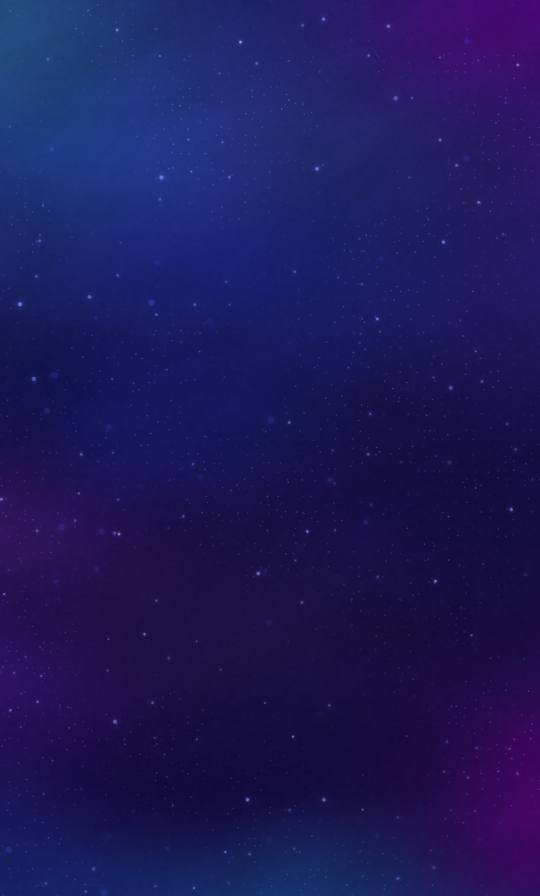
Write a Shadertoy shader that draws this background.

```glsl
// Deep indigo night sky with blue and violet nebula glows and scattered stars.

// Sine-free hash: three random values per cell
vec3 hash3(vec2 cell) {
    vec3 h = fract(cell.xyx * vec3(0.1031, 0.1030, 0.0973));
    h += dot(h, h.yxz + 33.33);
    return fract((h.xxy + h.yzz) * h.zyx);
}

float valueNoise(vec2 p) {
    vec2 cell = floor(p), f = fract(p);
    f = f * f * (3.0 - 2.0 * f);
    float low = mix(hash3(cell).x, hash3(cell + vec2(1, 0)).x, f.x);
    float high = mix(hash3(cell + vec2(0, 1)).x, hash3(cell + vec2(1, 1)).x, f.x);
    return mix(low, high, f.y);
}

float fbm(vec2 p) {
    float sum = 0.0, weight = 0.5;
    for (int i = 0; i < 5; i++) {
        sum += weight * valueNoise(p);
        p = mat2(1.6, 1.2, -1.2, 1.6) * p + 7.3;
        weight *= 0.5;
    }
    return sum;
}

// Soft elliptical falloff around a centre
float glow(vec2 uv, vec2 centre, vec2 size) {
    vec2 d = (uv - centre) / size;
    return exp(-dot(d, d));
}

// One star per occupied cell, kept away from the cell border
vec3 starLayer(vec2 p, float cells, float density, float radius, float strength) {
    vec2 g = p * cells, cell = floor(g);
    vec3 rnd = hash3(cell + cells * 3.0);
    vec3 look = hash3(cell + cells * 5.0 + 41.0);
    float dist = length(fract(g) - 0.25 - 0.5 * rnd.xy) / cells;
    float r = radius * mix(0.6, 1.2, look.x), edge = 0.8 / iResolution.y;
    float disc = 1.0 - smoothstep(max(r - edge, 0.0), r + edge, dist);
    float halo = 0.2 * exp(-dist * dist / (5.0 * r * r));
    vec3 tint = mix(vec3(0.35, 0.45, 0.80), vec3(0.68, 0.72, 0.88), look.y);
    return tint * (disc + halo) * step(rnd.z, density) * strength * mix(0.25, 1.0, look.z);
}

void mainImage(out vec4 fragColor, in vec2 fragCoord) {
    vec2 uv = fragCoord / iResolution.xy;
    vec2 p = fragCoord / iResolution.y;

    // Slanted clouds bend the glows slightly
    vec2 slanted = mat2(0.94, -0.34, 0.34, 0.94) * p;
    float cloud = fbm(slanted * vec2(4.0, 8.0) + 3.0);
    vec2 w = uv + 0.07 * (vec2(cloud, fbm(p * 5.0 + 19.0)) - 0.48);

    // Indigo base, darker toward the bottom
    vec3 col = mix(vec3(0.085, 0.05, 0.255), vec3(0.11, 0.11, 0.37), smoothstep(0.35, 0.85, w.y));

    // Blue and teal light at the upper left and bottom
    col = mix(col, vec3(0.12, 0.22, 0.54), glow(w, vec2(0.06, 0.84), vec2(0.48, 0.17)));
    col = mix(col, vec3(0.14, 0.31, 0.49), 0.95 * glow(w, vec2(-0.04, 1.0), vec2(0.28, 0.15)));
    col = mix(col, vec3(0.14, 0.18, 0.43), 0.60 * glow(w, vec2(0.62, 0.84), vec2(0.28, 0.10)));
    col = mix(col, vec3(0.08, 0.12, 0.45), 0.60 * glow(w, vec2(0.42, 0.69), vec2(0.30, 0.08)));
    col = mix(col, vec3(0.09, 0.11, 0.41), 0.75 * glow(w, vec2(0.34, 0.53), vec2(0.28, 0.06)));
    col = mix(col, vec3(0.09, 0.22, 0.44), glow(w, vec2(0.46, -0.02), vec2(0.44, 0.09)));
    col = mix(col, vec3(0.08, 0.14, 0.42), 0.85 * glow(w, vec2(0.0, 0.01), vec2(0.32, 0.10)));

    // Violet light at the corners and lower left
    col = mix(col, vec3(0.31, 0.02, 0.47), 0.95 * glow(w, vec2(1.02, 0.98), vec2(0.32, 0.11)));
    col = mix(col, vec3(0.18, 0.09, 0.40), 0.60 * glow(w, vec2(1.05, 0.80), vec2(0.25, 0.15)));
    col = mix(col, vec3(0.21, 0.08, 0.37), 0.85 * glow(w, vec2(-0.04, 0.39), vec2(0.28, 0.07)));
    col = mix(col, vec3(0.20, 0.07, 0.40), 0.85 * glow(w, vec2(-0.06, 0.22), vec2(0.25, 0.10)));
    col = mix(col, vec3(0.13, 0.085, 0.29), 0.60 * glow(w, vec2(0.42, 0.31), vec2(0.34, 0.09)));
    col = mix(col, vec3(0.28, 0.02, 0.39), 0.95 * glow(w, vec2(1.05, 0.10), vec2(0.24, 0.12)));

    // Dark gaps between the glows
    col = mix(col, vec3(0.06, 0.045, 0.23), 0.65 * glow(w, vec2(0.95, 0.47), vec2(0.36, 0.12)));
    col = mix(col, vec3(0.06, 0.06, 0.30), 0.55 * glow(w, vec2(0.08, 0.56), vec2(0.18, 0.06)));
    col = mix(col, vec3(0.065, 0.03, 0.24), 0.70 * glow(w, vec2(0.36, 0.14), vec2(0.32, 0.05)));

    // Cloud texture, thin wisps and faint grain
    float wisps = fbm(slanted * vec2(14.0, 26.0) + 31.0);
    col *= 0.79 + 0.34 * cloud + 0.12 * wisps;
    col += 0.010 * (valueNoise(p * 260.0) - 0.5);

    // Stars: few large and sharp, many small; dust gathers in the clouds
    float dust = smoothstep(0.40, 0.62, fbm(p * 7.0 + 51.0));
    col += starLayer(p, 13.0, 0.34, 0.0020, 0.55);
    col += starLayer(p + 0.37, 25.0, 0.28, 0.0013, 0.42);
    col += starLayer(p + 0.71, 55.0, 0.28, 0.0008, 0.27) * (0.25 + 0.75 * dust);
    col += starLayer(p + 1.13, 110.0, 0.35, 0.0006, 0.22) * dust;

    // Broad dim blue specks
    col += vec3(0.5, 0.65, 1.0) * starLayer(p + 1.91, 17.0, 0.18, 0.0033, 0.15);

    fragColor = vec4(clamp(col, 0.0, 1.0), 1.0);
}
```
